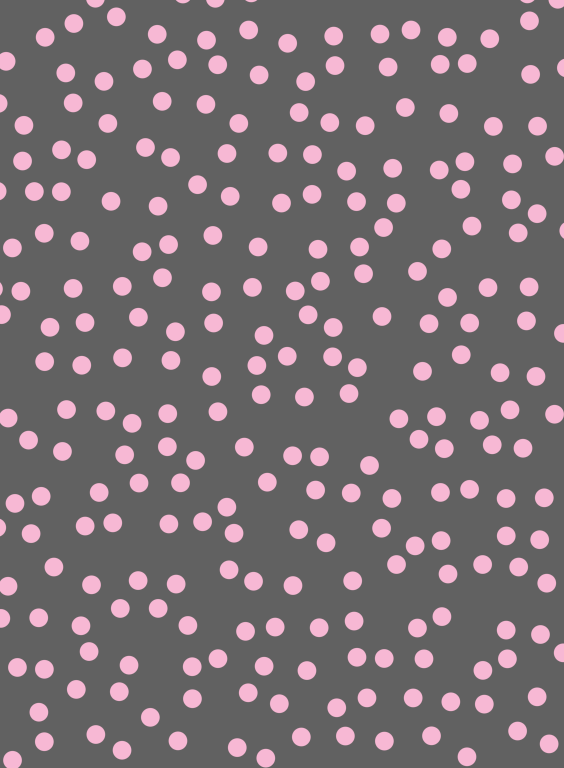
Reproduce this pattern procedurally as a WebGL 1 fragment shader.

```glsl
precision highp float;
// Evenly scattered pink polka dots on a flat dark grey ground.

uniform vec2 u_resolution;

const vec3 GROUND_GREY = vec3(0.38, 0.38, 0.38);
const vec3 DOT_PINK = vec3(0.97, 0.72, 0.83);
const float ROWS = 18.2;        // grid cells over the canvas height
const float DOT_RADIUS = 0.221; // lengths below are in cells
const float JITTER = 0.38;
const float MIN_SPACING = 0.64;
const float TAU = 6.2831853;

vec2 hash2(vec2 cell) {
  vec3 h = fract(cell.xyx * vec3(0.1031, 0.1030, 0.0973));
  h += dot(h, h.yzx + 33.33);
  return fract((h.xx + h.yz) * h.zy);
}

// Point inside a disc around the centre of a cell, alternate rows staggered
vec2 scatterPoint(vec2 cell, float jitter) {
  vec2 rnd = hash2(cell + 17.0);
  float angle = TAU * rnd.x;
  vec2 centre = cell + vec2(0.25 + 0.5 * mod(cell.y, 2.0), 0.5);
  return centre + jitter * sqrt(rnd.y) * vec2(cos(angle), sin(angle));
}

// Scattered point pushed away from neighbours that are too close
vec2 spacedPoint(vec2 cell, float jitter, float spacing) {
  vec2 point = scatterPoint(cell, jitter);
  vec2 push = vec2(0.0);
  for (int y = -1; y <= 1; y++) {
    for (int x = -1; x <= 1; x++) {
      if (x == 0 && y == 0) continue;
      vec2 away = point - scatterPoint(cell + vec2(float(x), float(y)), jitter);
      float gap = max(length(away), 0.001);
      push += 0.5 * max(spacing - gap, 0.0) * away / gap;
    }
  }
  return point + push;
}

// Distance to the closest scattered point
float nearestPoint(vec2 p, float jitter, float spacing) {
  vec2 base = floor(p);
  float nearest = 10.0;
  for (int y = -1; y <= 1; y++) {
    for (int x = -1; x <= 1; x++) {
      vec2 cell = base + vec2(float(x), float(y));
      nearest = min(nearest, distance(p, spacedPoint(cell, jitter, spacing)));
    }
  }
  return nearest;
}

float discMask(float dist, float radius, float softness) {
  return 1.0 - smoothstep(radius - softness, radius + softness, dist);
}

void main() {
  float cellsPerPixel = ROWS / u_resolution.y;
  vec2 p = gl_FragCoord.xy * cellsPerPixel;
  float dist = nearestPoint(p, JITTER, MIN_SPACING);
  float dots = discMask(dist, DOT_RADIUS, 0.7 * cellsPerPixel);
  gl_FragColor = vec4(mix(GROUND_GREY, DOT_PINK, dots), 1.0);
}
```
